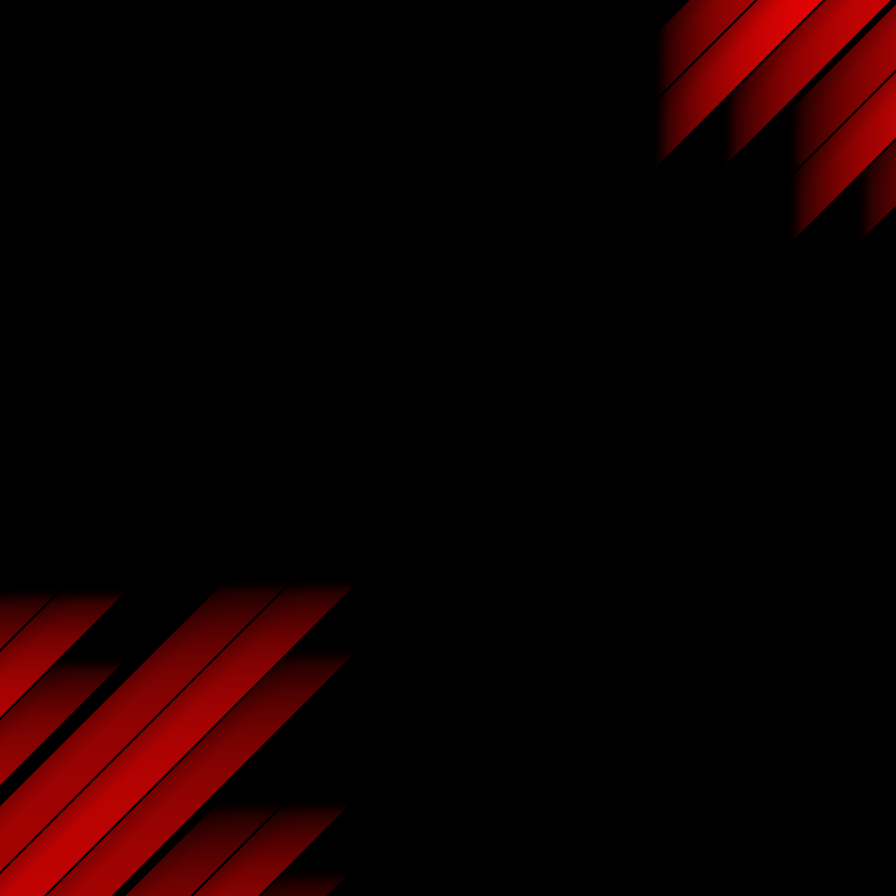
Reproduce this background procedurally as a Shadertoy shader.

```glsl
#define BAND_PITCH 0.0759
#define BAND_GAP 0.0034
#define STEP_BACK 0.0768
#define SIDE_TONE 0.87
#define EDGE_SHADE 0.80
#define SOFT_START 0.022
#define RED vec3(1.0, 0.014, 0.012)

// Three parallel diagonal bands; the last one begins further back.
// start: diagonal of the first edge, depth: distance past the fade line
float bandGroup(float diagonal, float start, float depth, float rise, float peak) {
    float across = (diagonal - start) / BAND_PITCH;
    float index = floor(across);
    if (index < 0.0 || index > 2.0) return 0.0;

    // Thin dark gaps between neighbours
    float t = across - index;
    float edgeDistance = min(t, 1.0 - t) * BAND_PITCH - 0.5 * BAND_GAP;
    float pixel = 1.0 / min(iResolution.x, iResolution.y);
    float mask = smoothstep(-pixel, pixel, edgeDistance);

    // Fade from black into full light along the band
    float run = max(depth - STEP_BACK * step(1.5, index), 0.0);
    float light = peak * (1.0 - exp(-run / rise)) * smoothstep(0.0, SOFT_START, run);

    // Brighter middle band, shaded upper edge
    float tone = mix(1.0, SIDE_TONE, abs(index - 1.0));
    float shade = mix(EDGE_SHADE, 1.0, smoothstep(0.0, 0.5, t));
    return mask * light * tone * shade;
}

void mainImage(out vec4 fragColor, in vec2 fragCoord) {
    vec2 uv = fragCoord / iResolution.xy;
    float diagonal = uv.x - uv.y;
    float light = 0.0;

    // Lower left: bands fade downward from their tops
    light += bandGroup(diagonal, -0.3496, 0.3480 - uv.y, 0.072, 0.80);
    light += bandGroup(diagonal, -0.1016, 0.3580 - uv.y, 0.088, 0.76);
    light += bandGroup(diagonal, 0.1380, 0.1110 - uv.y, 0.088, 0.74);

    // Upper right: bands fade rightward from their left ends
    light += bandGroup(diagonal, -0.2318, uv.x - 0.7250, 0.083, 1.00);
    light += bandGroup(diagonal, 0.0033, uv.x - 0.8750, 0.090, 0.95);

    fragColor = vec4(RED * light, 1.0);
}
```
